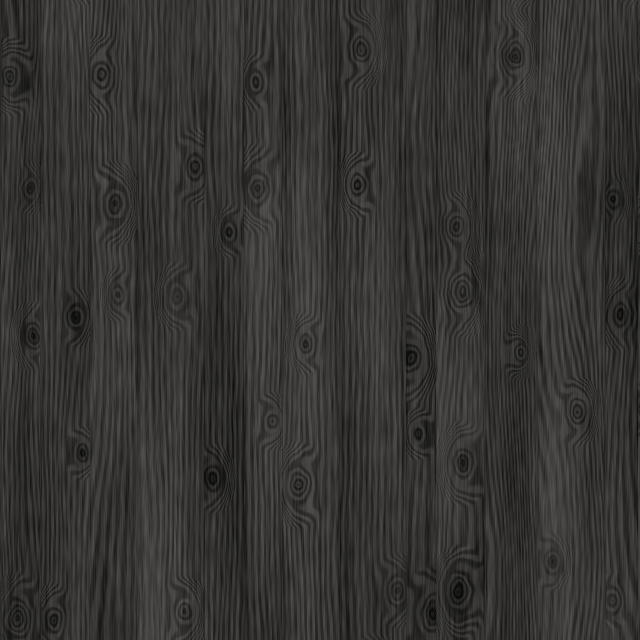
Give the GLSL for this texture, as a Shadertoy shader.

```glsl
// Dark stained pine boards with vertical growth rings, fine fibres and scattered knots.

#define PLANKS 13.0          // boards per canvas height
#define GRAIN 112.0          // growth rings per unit
#define KNOT_CELL 0.2        // height of the cell that may hold one knot
#define KNOT_CHANCE 0.55
#define KNOT_STRETCH 1.45    // knot height over width
#define KNOT_RINGS 1.35      // ring density in knots over that of the grain
#define WOOD_LIGHT 0.246     // tone of the pale early wood
#define RING_CONTRAST 0.074
#define FIBRE_CONTRAST 0.095
#define BLOTCH_CONTRAST 0.088
#define TINT vec3(1.015, 1.0, 0.962)

float hash(vec2 p) {
    vec3 q = fract(p.xyx * vec3(0.1031, 0.1030, 0.0973));
    q += dot(q, q.yzx + 33.33);
    return fract((q.x + q.y) * q.z);
}

vec2 gradientAt(vec2 cell) {
    return 2.0 * vec2(hash(cell), hash(cell + 57.3)) - 1.0;
}

float gradientNoise(vec2 p) {
    vec2 i = floor(p), f = p - i;
    vec2 u = f * f * f * (f * (f * 6.0 - 15.0) + 10.0);
    vec2 e = vec2(1.0, 0.0);
    float low = mix(dot(gradientAt(i), f),
                    dot(gradientAt(i + e.xy), f - e.xy), u.x);
    float high = mix(dot(gradientAt(i + e.yx), f - e.yx),
                     dot(gradientAt(i + e.xx), f - e.xx), u.x);
    return mix(low, high, u.y);
}

// Position of the seam to the left of a board
float seamX(float board) {
    return (board + 0.7 * (hash(vec2(board, 3.7)) - 0.5)) / PLANKS;
}

// Bends the ring coordinate into circles round each knot.
// x: bent coordinate, y: darkening
vec2 knots(vec2 p, float grainX, float board, float left, float right) {
    float bent = grainX, dark = 0.0;
    float row = floor(p.y / KNOT_CELL);
    vec2 ragged = vec2(gradientNoise(p * 55.0), gradientNoise(p * 55.0 + 31.0));
    for (float k = -1.0; k <= 1.0; k++) {
        vec2 cell = vec2(board + 40.0, row + k + 90.0);
        float present = step(hash(cell), KNOT_CHANCE);
        vec2 centre = vec2(mix(left, right, mix(0.1, 0.9, hash(cell + 11.1))),
                           (row + k + mix(0.15, 0.85, hash(cell + 23.7))) * KNOT_CELL);
        float radius = mix(0.009, 0.0165, hash(cell + 31.9));
        float depth = mix(0.25, 1.0, hash(cell + 47.3));
        float side = hash(cell + 63.1) < 0.5 ? -1.0 : 1.0;

        vec2 offset = (p - centre) / (radius * vec2(1.0, KNOT_STRETCH)) + 0.25 * ragged;
        float d = length(offset);
        float circle = centre.x + side * KNOT_RINGS * radius * d;
        bent = mix(bent, circle, present * smoothstep(3.3, 0.9, d));
        dark += present * depth * (0.075 * smoothstep(0.8, 0.35, d)
                                   + 0.05 * exp(-0.3 * d * d));
    }
    return vec2(bent, dark);
}

void mainImage(out vec4 fragColor, in vec2 fragCoord) {
    vec2 p = fragCoord / iResolution.y;

    // Boards of uneven width
    float board = floor(p.x * PLANKS + 0.5);
    if (p.x < seamX(board)) board -= 1.0;
    float left = seamX(board), right = seamX(board + 1.0);
    float waviness = hash(vec2(board, 8.2));
    vec2 local = p + vec2(7.0 + board * 3.17, 5.0 + board * 1.73);

    // Growth rings: lines bent by slow waves into long wedges, and by knots
    float bend = mix(0.012, 0.11, waviness * waviness) * gradientNoise(local * vec2(12.0, 1.6))
               + 0.009 * gradientNoise(local * vec2(24.0, 5.0));
    vec2 knot = knots(p, p.x + bend, board, left, right);
    float ringRate = GRAIN * mix(0.85, 1.15, hash(vec2(board, 19.4)));
    float phase = ringRate * knot.x + 0.3 * gradientNoise(local * vec2(60.0, 14.0));
    float lateWood = smoothstep(0.12, 0.95, 0.5 + 0.5 * cos(6.28318 * phase));
    lateWood = mix(lateWood, 0.46, smoothstep(0.45, 0.95, fwidth(phase)));
    float ringStrength = 1.0 + 0.8 * gradientNoise(local * vec2(17.0, 3.0) + 13.0);

    // Fine crisp fibres and broad streaky stain
    float fibre = gradientNoise(local * vec2(390.0, 26.0))
                + 0.6 * gradientNoise(local * vec2(170.0, 8.0) + 9.0);
    float blotch = gradientNoise(local * vec2(13.0, 1.5) + 21.0)
                 + 0.7 * gradientNoise(local * vec2(40.0, 3.0) + 37.0)
                 + 0.4 * gradientNoise(p * vec2(6.0, 2.0) + 3.0);

    // Dark seams between boards
    float seamDistance = min(p.x - left, right - p.x);
    float seam = 0.03 * exp(-seamDistance / 0.0018) + 0.012 * exp(-seamDistance / 0.008);

    float tone = WOOD_LIGHT + 0.02 * (hash(vec2(board, 29.6)) - 0.5)
               - RING_CONTRAST * ringStrength * lateWood
               + FIBRE_CONTRAST * fibre
               + BLOTCH_CONTRAST * blotch
               - knot.y - seam;
    fragColor = vec4(clamp(tone, 0.05, 0.31) * TINT, 1.0);
}
```
